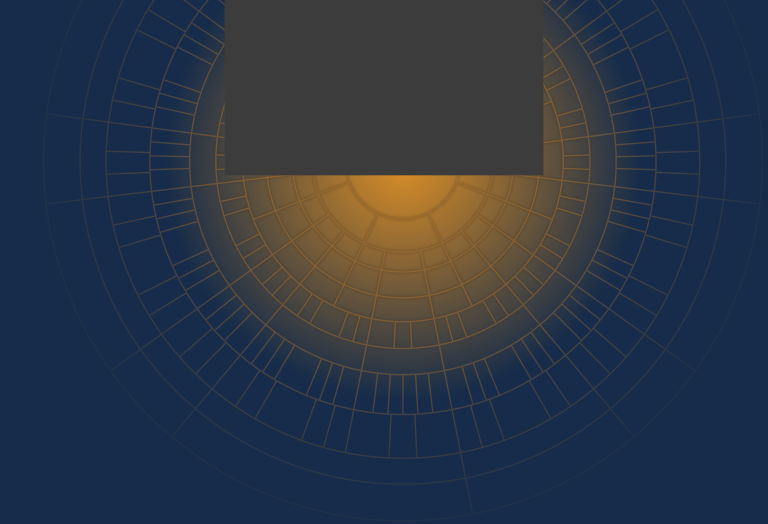
Reproduce this background procedurally as a WebGL 1 fragment shader.

```glsl
precision highp float;
// Warm glow behind a grey panel, crossed by a faint web of rings, spokes and ticks on navy.
uniform vec2 u_resolution;

// Lengths are in canvas heights; angles are in degrees from straight down.
const vec3 NAVY = vec3(0.085, 0.172, 0.290);
const vec3 AMBER = vec3(0.860, 0.560, 0.150);
const vec3 BRONZE = vec3(0.630, 0.430, 0.200);
const vec3 PANEL_GREY = vec3(0.235);

const vec2 HUB = vec2(0.0361, 0.692);   // x from the middle, y from the bottom
const float GLOW_RADIUS = 0.456;
const float PANEL_HALF_WIDTH = 0.3042;
const float PANEL_BOTTOM = 0.6654;

const vec4 INNER_RINGS = vec4(0.110, 0.173, 0.211, 0.2605);
const vec4 MIDDLE_RINGS = vec4(0.306, 0.357, 0.407, 0.483);
const vec3 OUTER_RINGS = vec3(0.5665, 0.616, 0.686);

const float FIRST_SPOKE = 11.2;
const float SPOKE_STEP = 14.4;
const vec2 PAIR_TICKS = vec2(0.30, 0.61);       // as parts of a spoke cell
const vec3 FAN_TICKS = vec3(0.34, 0.56, 0.78);
const float CENTRE_PAIR = 2.7;
const float CENTRE_FAN_STEP = 3.4;

const float LINE_HALF_WIDTH = 0.00135;
const float LINE_OPACITY = 0.6;
const float LINE_FADE_RADIUS = 0.74;
const float LINE_FADE_RATE = 1.3;
const float SHADOW_WIDTH = 0.0045;
const float SHADOW_STRENGTH = 0.13;
const float FAR = 1000.0;

float minOf(vec2 v) { return min(v.x, v.y); }
float minOf(vec3 v) { return min(v.x, min(v.y, v.z)); }
float minOf(vec4 v) { return min(min(v.x, v.y), min(v.z, v.w)); }

bool between(float r, float low, float high) { return r > low && r < high; }

float ringDistance(float r) {
  float inner = minOf(abs(r - INNER_RINGS));
  float middle = minOf(abs(r - MIDDLE_RINGS));
  return min(min(inner, middle), minOf(abs(r - OUTER_RINGS)));
}

// Angle to the nearest spoke; every third one is a short inner spoke.
float spokeAngle(float r, float angle, float side) {
  float index = max(floor((angle - FIRST_SPOKE) / SPOKE_STEP + 0.5), 0.0);
  float start = INNER_RINGS.y;
  float end = OUTER_RINGS.z;
  if (mod(index, 3.0) == 1.0) {
    start = INNER_RINGS.x;
    end = MIDDLE_RINGS.x;
  } else if (index == 0.0 && side < 0.0) {
    end = OUTER_RINGS.x;
  }
  float gap = abs(angle - FIRST_SPOKE - index * SPOKE_STEP);
  return between(r, start, end) ? gap : FAR;
}

// Angle to the nearest short tick in the three ticked bands.
float tickAngle(float r, float angle) {
  float cell = (angle - FIRST_SPOKE) / SPOKE_STEP;
  float part = fract(cell);
  float pairGap = minOf(abs(part - PAIR_TICKS)) * SPOKE_STEP;
  float fanGap = minOf(abs(part - FAN_TICKS)) * SPOKE_STEP;
  if (cell < 0.0) {
    pairGap = abs(angle - CENTRE_PAIR);
    float nearest = min(floor(angle / CENTRE_FAN_STEP + 0.5), 2.0);
    fanGap = abs(angle - nearest * CENTRE_FAN_STEP);
  }
  bool pairBand = between(r, MIDDLE_RINGS.x, MIDDLE_RINGS.y)
               || between(r, MIDDLE_RINGS.w, OUTER_RINGS.x);
  bool fanBand = between(r, MIDDLE_RINGS.z, MIDDLE_RINGS.w);
  return pairBand ? pairGap : (fanBand ? fanGap : FAR);
}

void main() {
  float pixel = 1.0 / u_resolution.y;
  vec2 p = (gl_FragCoord.xy - vec2(0.5 * u_resolution.x, 0.0)) * pixel;
  vec2 q = p - HUB;
  float r = length(q);
  float angle = degrees(atan(abs(q.x), -q.y));

  // Glow
  float glow = clamp(1.0 - r / GLOW_RADIUS, 0.0, 1.0);
  vec3 color = mix(NAVY, AMBER, glow);

  // Web with a soft shadow under its lines
  float gap = min(spokeAngle(r, angle, q.x), tickAngle(r, angle));
  float d = min(ringDistance(r), r * radians(gap));
  float shadow = exp(-d * d / (SHADOW_WIDTH * SHADOW_WIDTH));
  color *= 1.0 - SHADOW_STRENGTH * shadow * smoothstep(0.0, 0.5, glow);
  float line = clamp((LINE_HALF_WIDTH - d) / pixel + 0.5, 0.0, 1.0);
  float fade = clamp((LINE_FADE_RADIUS - r) * LINE_FADE_RATE, 0.0, LINE_OPACITY);
  color = mix(color, BRONZE, line * fade);

  // Panel hanging from the top edge
  float inside = min(PANEL_HALF_WIDTH - abs(p.x), p.y - PANEL_BOTTOM);
  color = mix(color, PANEL_GREY, clamp(inside / pixel + 0.5, 0.0, 1.0));

  gl_FragColor = vec4(color, 1.0);
}
```
